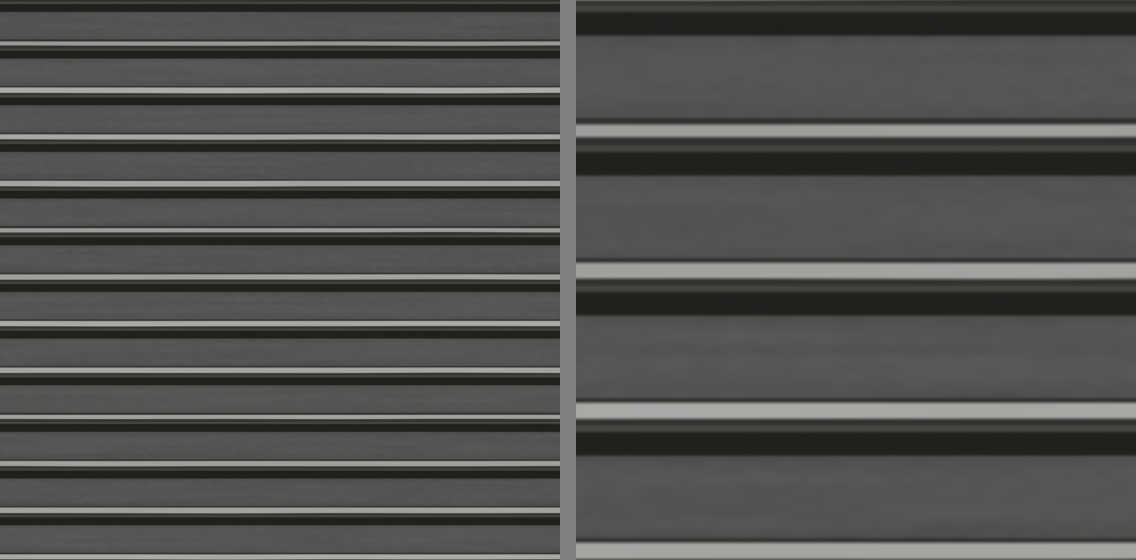
Left: the whole. Right: its middle third, enlarged.
Write a WebGL 2 fragment shader that draws this texture.

```glsl
#version 300 es
precision highp float;
// Dark metal shutter: twelve horizontal slats, each a flat grey panel ending in
// a bright rolled edge, a thin lip and a black gap. Every slat is layered from
// soft bands; wrapping noise adds uneven edges, tints and brushed streaks.
uniform vec2 u_resolution;
out vec4 fragColor;

#define SLATS 12.0         // repeats down the canvas
#define PHASE 0.17         // offset of the first gap from the top, in slats
#define SOFTNESS 0.02      // edge blur, in slats
#define EDGE_WOBBLE 0.012  // waviness of the bright edge
#define TINT 0.010         // warm or cool shift between slats
#define STREAKS 0.022      // strength of the brushed streaks
#define GRAIN 0.014        // strength of the fine grain

const vec3 GAP = vec3(0.125, 0.125, 0.115);
const vec3 PANEL = vec3(0.335, 0.333, 0.330);
const vec3 SEAM = vec3(0.19, 0.19, 0.185);
const vec3 LIP = vec3(0.27, 0.27, 0.26);
const vec3 SHINE = vec3(0.66, 0.66, 0.65);

float hash(vec2 p) {
  return fract(sin(dot(p, vec2(127.1, 311.7))) * 43758.5453);
}

// Value noise that repeats after a whole number of cells
float wrapNoise(vec2 uv, vec2 cells) {
  vec2 p = uv * cells;
  vec2 i = floor(p);
  vec2 f = fract(p);
  f = f * f * (3.0 - 2.0 * f);
  vec2 a = mod(i, cells);
  vec2 b = mod(i + 1.0, cells);
  return mix(mix(hash(a), hash(vec2(b.x, a.y)), f.x),
             mix(hash(vec2(a.x, b.y)), hash(b), f.x), f.y);
}

// Coverage of a soft band between two heights
float band(float t, float from, float to, float soft) {
  return smoothstep(from - soft, from + soft, t)
       * (1.0 - smoothstep(to - soft, to + soft, t));
}

void main() {
  vec2 uv = gl_FragCoord.xy / u_resolution;
  float soft = max(SOFTNESS, 0.75 * SLATS / u_resolution.y);

  // Position inside a slat, running down from the middle of one gap to the next
  float down = (1.0 - uv.y) * SLATS - PHASE;
  float slat = mod(floor(down), SLATS);
  float t = fract(down);

  // Variation of this slat
  float tone = hash(vec2(slat, 3.0)) - 0.5;
  float warmth = hash(vec2(slat, 7.0)) - 0.5;
  float pinch = mod(slat, 4.0) < 0.5 ? 1.0 : 0.4 * hash(vec2(slat, 11.0));
  float wobble = wrapNoise(vec2(uv.x, (slat + 0.5) / SLATS), vec2(5.0, SLATS)) - 0.5;

  // Panel with faint shading toward its ends
  float shade = 1.0 - 0.06 * smoothstep(0.5, 0.68, t) - 0.06 * (1.0 - smoothstep(0.08, 0.2, t));
  vec3 panel = PANEL * shade + TINT * (tone + warmth * vec3(1.0, 0.0, -1.0));

  // Brushed streaks and grain
  float streak = wrapNoise(uv, vec2(7.0, 144.0)) - 0.5;
  float grain = wrapNoise(uv, vec2(96.0, 192.0)) - 0.5;
  panel += STREAKS * streak + GRAIN * grain;

  // Layers from the gap up to the bright edge
  float middle = 0.765 + EDGE_WOBBLE * wobble;
  float halfWidth = 0.062 - 0.016 * pinch + 0.5 * EDGE_WOBBLE * wobble;
  vec3 shine = SHINE * (1.0 - 0.06 * pinch) + 0.05 * tone + STREAKS * streak;
  vec3 color = GAP + 0.3 * GRAIN * grain;
  color = mix(color, panel, band(t, 0.085, 0.69, soft));
  color = mix(color, SEAM, band(t, 0.675, 0.87, soft));
  color = mix(color, LIP + 0.02 * tone, band(t, 0.865, 0.915, soft));
  color = mix(color, shine, band(t, middle - halfWidth, middle + halfWidth, soft));

  fragColor = vec4(color, 1.0);
}
```
